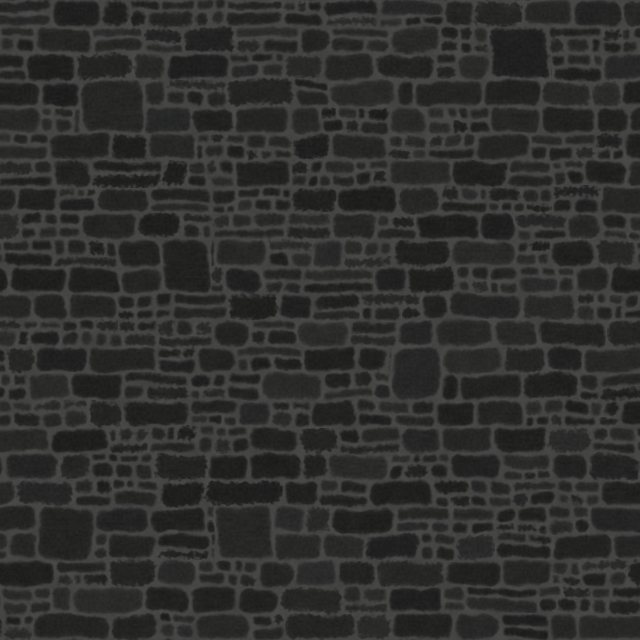
A Shadertoy shader for this texture:

```glsl
// Dark dry-stone wall: uneven courses of rounded stones in lighter grey mortar.
#define ROWS 24.0
#define CELL_WIDTH 1.85
#define BLOCK 6.0
#define BIG_SHARE 0.55
#define SPLIT_SHARE 0.36
#define MORTAR_HALF 0.072
#define EDGE_SOFT 0.075
#define GRAIN 0.034
#define MORTAR_COLOR vec3(0.272, 0.271, 0.268)
#define STONE_DARK vec3(0.116, 0.116, 0.110)
#define STONE_LIGHT vec3(0.165, 0.165, 0.159)

float hash(vec2 p) {
    vec3 q = fract(vec3(p.xyx) * 0.1031);
    q += dot(q, q.yzx + 33.33);
    return fract((q.x + q.y) * q.z);
}

float cornerSlope(vec2 corner, vec2 offset) {
    float angle = 6.2832 * hash(corner + 71.0);
    return dot(vec2(cos(angle), sin(angle)), offset);
}

// Gradient noise, roughly -0.6 to 0.6
float noise(vec2 p) {
    vec2 i = floor(p), f = fract(p);
    vec2 u = f * f * f * (f * (f * 6.0 - 15.0) + 10.0);
    vec2 e = vec2(1.0, 0.0);
    return mix(mix(cornerSlope(i, f), cornerSlope(i + e, f - e), u.x),
               mix(cornerSlope(i + e.yx, f - e.yx), cornerSlope(i + 1.0, f - 1.0), u.x), u.y);
}

// Jittered joint between two neighbours of a course
float jointX(float i, float row, float shift) {
    return (i + 0.7 * hash(vec2(i, row)) + shift) * CELL_WIDTH;
}

// Bounds (lo.xy, hi.xy) of the stone around p
vec4 stoneBounds(vec2 p) {
    float row = floor(p.y);
    float shift = hash(vec2(row, 9.0));
    float i = floor(p.x / CELL_WIDTH - shift);
    if (p.x < jointX(i, row, shift)) i -= 1.0;
    vec2 lo = vec2(jointX(i, row, shift), row);
    vec2 hi = vec2(jointX(i + 1.0, row, shift), row + 1.0);

    // Large stones spanning two courses push the small ones aside
    vec2 block = floor(p / BLOCK);
    for (float k = -1.0; k <= 1.0; k++) {
        vec2 id = block + vec2(k, 0.0);
        vec2 bigLo = id * BLOCK + vec2(3.2 * hash(id + 3.0), floor(5.0 * hash(id + 11.0)));
        vec2 bigHi = bigLo + vec2(mix(1.7, 2.6, hash(id + 23.0)), 2.0);
        bool inRows = row >= bigLo.y - 0.01 && row < bigHi.y - 0.01;
        if (hash(id + 41.0) > BIG_SHARE || !inRows) continue;
        if (p.x < bigLo.x) hi.x = min(hi.x, bigLo.x);
        else if (p.x > bigHi.x) lo.x = max(lo.x, bigHi.x);
        else return vec4(bigLo, bigHi);
    }

    // Some cells become stacks of thin or small stones
    float narrow = step(hi.x - lo.x, 0.8);
    if (hash(lo * 7.0 + 5.0) < SPLIT_SHARE + 0.25 * narrow) {
        float y = row + mix(0.36, 0.64, hash(lo * 5.0 + 2.0));
        if (p.y < y) hi.y = y; else lo.y = y;
        for (int n = 0; n < 2; n++) {
            if (hi.x - lo.x < 0.95 || hash(lo * 9.0 + hi.x) > 0.62) break;
            float x = mix(lo.x, hi.x, mix(0.3, 0.7, hash(lo * 3.0 + hi)));
            if (p.x < x) hi.x = x; else lo.x = x;
        }
    }
    return vec4(lo, hi);
}

// Signed distance to a slightly tilted, rounded stone with a worn outline
float stoneDistance(vec2 p, vec4 bounds, float id) {
    vec2 halfSize = 0.5 * (bounds.zw - bounds.xy) - MORTAR_HALF;
    vec2 q = p - 0.5 * (bounds.xy + bounds.zw);
    float tilt = 0.08 * (fract(id * 37.0) - 0.5);
    q += tilt * vec2(-q.y, q.x);
    q.x += 0.12 * (fract(id * 53.0) - 0.5) * q.y;
    float radius = min(mix(0.16, 0.34, fract(id * 17.0)), 0.8 * min(halfSize.x, halfSize.y));
    vec2 d = abs(q) - halfSize + radius;
    float dist = length(max(d, 0.0)) + min(max(d.x, d.y), 0.0) - radius;
    float ragged = mix(0.03, 0.16, pow(fract(id * 91.0), 4.0));
    return dist + 0.09 * noise(p * 2.3 + id * 40.0) + ragged * noise(p * 6.5);
}

void mainImage(out vec4 fragColor, in vec2 fragCoord) {
    vec2 p = fragCoord / iResolution.y * ROWS;
    vec2 warped = p + 0.17 * vec2(noise(p * 0.55 + 13.0), noise(p * 0.55 + 57.0));

    vec4 bounds = stoneBounds(warped);
    float id = hash(bounds.xy * 3.0 + bounds.zw);
    float dist = stoneDistance(warped, bounds, id);

    // Stone face: own shade and tint, blotches, brushed streaks, fine grain
    float grain = noise(p * 7.0) + 0.8 * noise(p * 12.3 + 31.0);
    float streaks = noise(p * vec2(1.6, 8.0) + id * 90.0);
    vec3 stone = mix(STONE_DARK, STONE_LIGHT, fract(id * 29.0));
    stone += 0.006 * (fract(id * 67.0) - 0.4) * vec3(-0.5, 0.0, 1.6);
    stone += GRAIN * (0.6 * grain + 0.55 * streaks * fract(id * 43.0) + 0.4 * noise(p * 1.7));
    stone += 0.018 * smoothstep(-0.2, 0.0, dist);

    // Mortar: dull and faintly mottled
    vec3 mortar = MORTAR_COLOR + 0.03 * noise(p * 1.3 + 7.0) + 0.4 * GRAIN * grain;

    fragColor = vec4(mix(stone, mortar, smoothstep(-EDGE_SOFT, EDGE_SOFT, dist)), 1.0);
}
```
